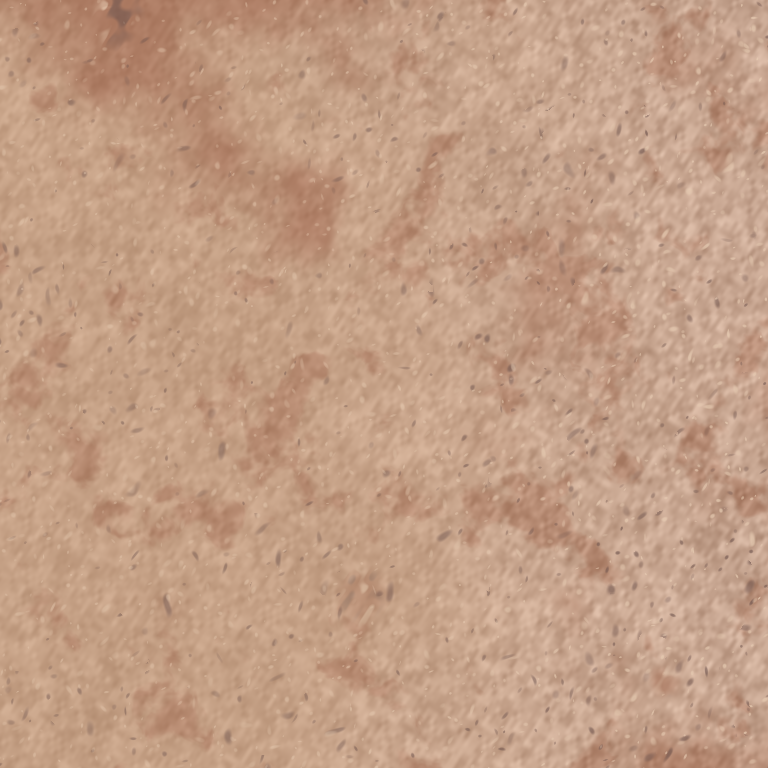
A WebGL 2 fragment shader for this texture:

```glsl
#version 300 es
precision highp float;

#define SAND vec3(0.775, 0.632, 0.525)
#define PALE_SAND vec3(0.785, 0.655, 0.575)
#define CLAY vec3(0.665, 0.465, 0.370)
#define SHADOW vec3(0.440, 0.335, 0.310)
#define GLINT vec3(0.905, 0.800, 0.700)
#define GRAIN_FREQ 88.0
#define GRAIN_CONTRAST 0.17
#define GRAIN_ANGLE 1.0
#define DARK_FREQ 44.0
#define LIGHT_FREQ 62.0

uniform vec2 u_resolution;
out vec4 fragColor;

// Integer hash: four values in 0..1 per cell
vec4 hash4(vec2 cell, float seed) {
    uvec3 v = uvec3(ivec3(vec3(cell, seed)) + 4096);
    v = v * 1664525u + 1013904223u;
    v.x += v.y * v.z; v.y += v.z * v.x; v.z += v.x * v.y;
    v ^= v >> 16u;
    v.x += v.y * v.z; v.y += v.z * v.x; v.z += v.x * v.y;
    return vec4(v & 65535u, (v.x >> 16u) ^ (v.y & 65535u)) / 65535.0;
}

float noise(vec2 p, float seed) {
    vec2 cell = floor(p), f = fract(p);
    f = f * f * (3.0 - 2.0 * f);
    float bottom = mix(hash4(cell, seed).x, hash4(cell + vec2(1, 0), seed).x, f.x);
    float top = mix(hash4(cell + vec2(0, 1), seed).x, hash4(cell + vec2(1, 1), seed).x, f.x);
    return mix(bottom, top, f.y);
}

float fbm(vec2 p, float seed) {
    float sum = 0.0, weight = 0.5;
    for (int i = 0; i < 5; i++) {
        sum += weight * noise(p, seed + float(i));
        p = mat2(1.6, 1.2, -1.2, 1.6) * p;
        weight *= 0.5;
    }
    return sum / 0.97;
}

mat2 rotation(float angle) {
    float c = cos(angle), s = sin(angle);
    return mat2(c, -s, s, c);
}

// Soft elongated specks scattered on a jittered grid
float specks(vec2 p, float density, float size, float stretch, float seed) {
    vec2 home = floor(p);
    float cover = 0.0;
    for (int y = -1; y <= 1; y++) {
        for (int x = -1; x <= 1; x++) {
            vec2 cell = home + vec2(x, y);
            vec4 shape = hash4(cell, seed);
            vec4 look = hash4(cell, seed + 1.0);
            vec2 d = rotation(GRAIN_ANGLE + (look.x - 0.5) * 1.8) * (p - cell - shape.xy);
            d.x /= 1.0 + stretch * look.y;
            float radius = size * mix(0.5, 1.3, look.z * look.z);
            float blob = 1.0 - smoothstep(0.35, 1.25, length(d) / radius);
            cover = max(cover, blob * step(shape.z, density) * mix(0.4, 1.0, shape.w));
        }
    }
    return cover;
}

void main() {
    vec2 p = gl_FragCoord.xy / min(u_resolution.x, u_resolution.y);
    vec2 along = rotation(GRAIN_ANGLE) * p;
    vec2 warp = vec2(noise(p * 45.0, 40.0), noise(p * 45.0, 41.0)) - 0.5;
    vec2 rough = p + warp * 0.012;

    // Broad tone: warm sand, paler and coarser to the right
    float coarse = smoothstep(0.2, 1.1, p.x + 0.35 * (fbm(p * 4.0, 10.0) - 0.5));
    vec3 color = mix(SAND, PALE_SAND, coarse);
    color += 0.06 * (fbm(p * 9.0, 16.0) - 0.5);

    // Clay stains gather towards the upper left
    float bias = 0.27 * smoothstep(0.35, 1.0, p.y - 0.4 * p.x) - 0.07;
    float stain = smoothstep(0.50, 0.80, fbm(rough * 5.5, 22.0) + bias);
    float patches = smoothstep(0.60, 0.76, fbm(rotation(GRAIN_ANGLE) * rough * vec2(17.0), 30.0));
    color = mix(color, CLAY, max(stain * 0.85, patches * 0.55));

    // Fine grain, drawn out along one slant
    vec2 grainSpace = along * vec2(0.65, 1.0) * GRAIN_FREQ;
    float grain = 0.45 * noise(grainSpace, 50.0) + 0.55 * noise(grainSpace * 2.1 + 7.3, 51.0) - 0.5;
    float contrast = GRAIN_CONTRAST * mix(0.8, 1.4, coarse) * (1.0 - 0.3 * stain);
    color += grain * contrast * vec3(0.92, 1.0, 1.02);

    // Dark pits in loose clusters, with bright grains between
    float cluster = smoothstep(0.42, 0.72, fbm(p * 11.0, 60.0));
    float pits = specks(rough * DARK_FREQ, 0.14 + 0.4 * cluster, 0.17, 1.6, 70.0);
    color = mix(color, SHADOW, pits * mix(0.48, 0.72, coarse * cluster));
    float glints = specks(rough * LIGHT_FREQ, 0.42, 0.18, 1.0, 80.0);
    color = mix(color, GLINT, glints * mix(0.45, 0.75, coarse));

    // Rare crumbly clumps of clay, shade and bright chips
    float clump = specks(rough * 5.0, 0.10, 0.16, 0.8, 90.0);
    float chips = noise(along * vec2(55.0, 95.0), 95.0);
    vec3 crumb = mix(SHADOW, CLAY, smoothstep(0.15, 0.45, chips));
    crumb = mix(crumb, GLINT, smoothstep(0.68, 0.9, chips));
    color = mix(color, crumb, clump * 0.75);

    fragColor = vec4(clamp(color, 0.0, 1.0), 1.0);
}
```
